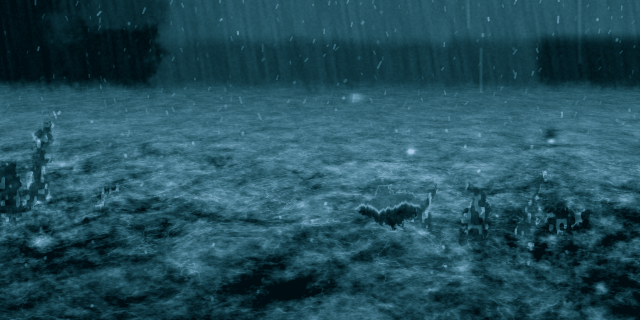
Reproduce this texture procedurally as a Shadertoy shader.

```glsl
float hash(vec2 p) {
    vec3 q = fract(p.xyx * 0.1031);
    q += dot(q, q.yzx + 33.33);
    return fract((q.x + q.y) * q.z);
}

float noise(vec2 p) {
    vec2 i = floor(p), f = fract(p);
    f = f * f * (3.0 - 2.0 * f);
    float low = mix(hash(i), hash(i + vec2(1, 0)), f.x);
    float high = mix(hash(i + vec2(0, 1)), hash(i + vec2(1, 1)), f.x);
    return mix(low, high, f.y);
}

// Layered noise centred on zero
float fbm(vec2 p, float gain) {
    float sum = 0.0, amp = 0.5;
    for (int i = 0; i < 4; i++) {
        sum += amp * (noise(p) - 0.5);
        p = mat2(1.9, 0.4, -0.4, 1.9) * p + 7.3;
        amp *= gain;
    }
    return sum;
}

float spot(vec2 p, vec2 centre, vec2 size) {
    vec2 q = (p - centre) / size;
    return exp(-dot(q, q));
}

float box(vec2 p, vec2 lo, vec2 hi, float blur) {
    vec2 e = smoothstep(lo - blur, lo + blur, p) * (1.0 - smoothstep(hi - blur, hi + blur, p));
    return e.x * e.y;
}

// Signed distance to a tapered capsule
float spout(vec2 p, vec2 a, vec2 b, float ra, float rb) {
    vec2 ab = b - a;
    float t = clamp(dot(p - a, ab) / dot(ab, ab), 0.0, 1.0);
    return length(p - a - ab * t) - mix(ra, rb, t);
}

// Dark transparent body with broken light inside and along its rim
float glass(float tone, float d, vec2 p, float body) {
    float glint = smoothstep(0.5, 0.8, noise(p * vec2(90, 55)));
    float inner = body + 0.6 * glint + 0.5 * fbm(p * vec2(60, 35), 0.6);
    tone = mix(tone, inner, 0.75 * smoothstep(0.008, -0.01, d));
    return tone + 0.4 * glint * exp(-pow((d + 0.003) / 0.006, 2.0));
}

// One randomly placed, randomly turned streak in some of the cells
float flecks(vec2 p, float cells, float density, float len, float width, float seed) {
    vec2 g = p * cells;
    g.y += 7.0 * hash(vec2(floor(g.x), seed));
    vec2 id = floor(g);
    float r = hash(id + seed), angle = 1.4 + 1.3 * (hash(id + seed + 5.1) - 0.5);
    vec2 c = 0.3 + 0.4 * vec2(hash(id + seed + 11.7), hash(id + seed + 23.9));
    vec2 dir = vec2(cos(angle), sin(angle)) * len * (0.2 + 0.8 * r / density);
    float d = spout(fract(g), c - dir, c + dir, 0.0, 0.0);
    return step(r, density) * (1.0 - smoothstep(width * 0.2, width, d)) * (0.2 + 0.8 * hash(id + seed + 3.3));
}

float backdrop(vec2 p) {
    float ragged = 0.16 * fbm(p * 16.0, 0.6);
    float tone = 0.62 - 0.14 * smoothstep(0.8, 0.45, p.x);
    tone = mix(tone, 0.37, smoothstep(0.9, 0.84, p.y + ragged * 0.2));
    tone = mix(tone, 0.14, box(p, vec2(1.68, 0.71), vec2(2.3, 0.88), 0.03));
    tone = mix(tone, 0.2, 0.8 * box(p + ragged, vec2(-0.5, 0.7), vec2(0.5, 1.3), 0.05));
    tone = mix(tone, 0.05, box(p + ragged, vec2(0.21, 0.7), vec2(0.48, 0.91), 0.03));
    tone = mix(tone, 0.04, smoothstep(0.28, 0.14, p.x + ragged));
    return tone + 0.12 * (noise(vec2(p.x * 90.0 + p.y * 14.0, p.y * 10.0)) - 0.5);
}

float water(vec2 p, float depth) {
    float s = 1.0 / (depth + 0.15), near = smoothstep(0.0, 0.42, depth);
    vec2 uv = vec2((p.x - 1.0) * 5.5, 8.0) * s;
    uv += 0.9 * vec2(noise(uv * 0.7), noise(uv * 0.7 + 31.0));
    float tone = mix(0.64, 0.87, smoothstep(0.0, 0.15, depth)) - 0.42 * smoothstep(0.25, 0.74, depth);
    tone += mix(0.12, 1.15, near) * fbm(uv * 0.75, 0.6);
    tone += mix(0.2, 0.75, near) * fbm(p * vec2(20, 42) + uv * 0.5, 0.75);
    // Thin bright crests
    float crest = 1.0 - abs(2.0 * noise(uv * vec2(1.6, 1.3) + 2.0 * fbm(uv * 2.0, 0.6)) - 1.0);
    tone += 0.28 * near * (pow(crest, 5.0) - 0.25);
    // Churned corners
    float churn = spot(p, vec2(0.08, 0.36), vec2(0.3, 0.2)) + spot(p, vec2(1.8, 0.25), vec2(0.36, 0.17));
    tone += churn * (1.3 * fbm(p * vec2(22, 24), 0.7) - 0.26);
    tone -= 0.3 * spot(p, vec2(0), vec2(0.5, 0.28)) + 0.25 * spot(p, vec2(2, 0), vec2(0.4, 0.3));
    // Larger dark troughs
    vec2 w = p + 0.07 * vec2(fbm(p * 20.0, 0.6), fbm(p * 20.0 + 9.0, 0.6));
    tone -= 0.5 * spot(w, vec2(0.91, 0.1), vec2(0.18, 0.03));
    tone -= 0.5 * spot(w, vec2(0.68, 0.49), vec2(0.07, 0.013)) + 0.4 * spot(w, vec2(0.5, 0.365), vec2(0.1, 0.015));
    return tone - 0.4 * spot(w, vec2(0.96, 0.452), vec2(0.06, 0.008)) - 0.35 * spot(w, vec2(0.5, 0.53), vec2(0.08, 0.012));
}

float splashes(float tone, vec2 p) {
    vec2 w = p + 0.06 * vec2(fbm(p * 26.0, 0.7), fbm(p * 26.0 + 17.0, 0.7));
    tone = glass(tone, spout(w, vec2(0.03, 0.35), vec2(0.02, 0.46), 0.04, 0.035), p, 0.04);
    tone = glass(tone, spout(w, vec2(0.11, 0.38), vec2(0.15, 0.62), 0.034, 0.01), p, 0.22);
    tone = glass(tone, spout(w, vec2(0.3, 0.37), vec2(0.35, 0.41), 0.016, 0.014), p, 0.1);
    tone = glass(tone, spout(w, vec2(1.485, 0.3), vec2(1.485, 0.39), 0.045, 0.023), p, 0.15);
    tone = glass(tone, spout(w, vec2(1.64, 0.27), vec2(1.69, 0.46), 0.02, 0.006), p, 0.35);
    tone = glass(tone, spout(w, vec2(1.73, 0.31), vec2(1.82, 0.32), 0.03, 0.022), p, 0.04);
    tone = glass(tone, spout(w, vec2(1.31, 0.31), vec2(1.36, 0.42), 0.02, 0.006), p, 0.38);
    // Open bowl of water with a bright uneven lip
    float lip = 0.356 + 0.1 * (p.x - 1.21) + 0.05 * fbm(vec2(p.x * 28.0, 3.0), 0.6);
    float bowl = length((w - vec2(1.22, 0.352)) / vec2(0.095, 0.058)) - 1.0;
    float inside = smoothstep(0.1, -0.1, bowl);
    float body = mix(0.1, 0.68, smoothstep(lip - 0.025, lip + 0.01, p.y)) + 0.5 * fbm(p * vec2(40, 60), 0.7);
    tone = mix(tone, body, inside * 0.9) + 0.6 * inside * exp(-pow((p.y - lip) / 0.005, 2.0));
    return tone + 0.3 * exp(-pow(bowl / 0.07, 2.0)) * smoothstep(0.37, 0.4, p.y);
}

void mainImage(out vec4 fragColor, in vec2 fragCoord) {
    vec2 p = fragCoord / iResolution.y;
    float horizon = smoothstep(0.7, 0.76, p.y + 0.03 * fbm(p * 30.0, 0.7));
    float tone = splashes(mix(water(p, max(0.735 - p.y, 0.0)), backdrop(p), horizon), p);
    // Falling rain and airborne drops
    float upper = smoothstep(0.4, 0.8, p.y);
    tone += 0.6 * upper * flecks(p, 14.0, 0.2, 0.15, 0.07, 2.0);
    tone += 0.35 * upper * flecks(p, 27.0, 0.3, 0.18, 0.11, 61.0);
    tone += 0.5 * flecks(p, 19.0, 0.12, 0.05, 0.13, 113.0);
    tone += 0.2 * box(p, vec2(1.499, 0.71), vec2(1.507, 0.85), 0.004);
    tone += 0.13 * (box(p, vec2(1.806, 0.8), vec2(1.816, 1.1), 0.005) + box(p, vec2(1.46, 0.91), vec2(1.468, 1.1), 0.004));
    tone -= 0.6 * spot(p, vec2(1.72, 0.575), vec2(0.02, 0.023));
    tone += spot(p, vec2(1.284, 0.527), vec2(0.014, 0.012)) + spot(p, vec2(1.722, 0.56), vec2(0.012, 0.009));
    tone += 0.5 * spot(p, vec2(1.115, 0.695), vec2(0.02, 0.014)) + 0.5 * spot(p, vec2(0.2, 0.485), vec2(0.012, 0.009));
    // Soft foreground glints
    float sides = smoothstep(0.5, 0.95, abs(p.x - 1.0)) * smoothstep(0.42, 0.2, p.y);
    tone += 0.4 * sides * flecks(p, 15.0, 0.35, 0.06, 0.22, 37.0);
    tone += 0.6 * spot(p, vec2(1.875, 0.1), vec2(0.018)) + 0.5 * spot(p, vec2(0.12, 0.245), vec2(0.025, 0.018));
    // Fine film grain
    tone = clamp(tone + 0.07 * (noise(p * 190.0) - 0.5), 0.0, 1.6);
    fragColor = vec4(0.31 * pow(tone, 1.6), 0.05 + 0.46 * tone, 0.07 + 0.52 * tone, 1.0);
}
```
